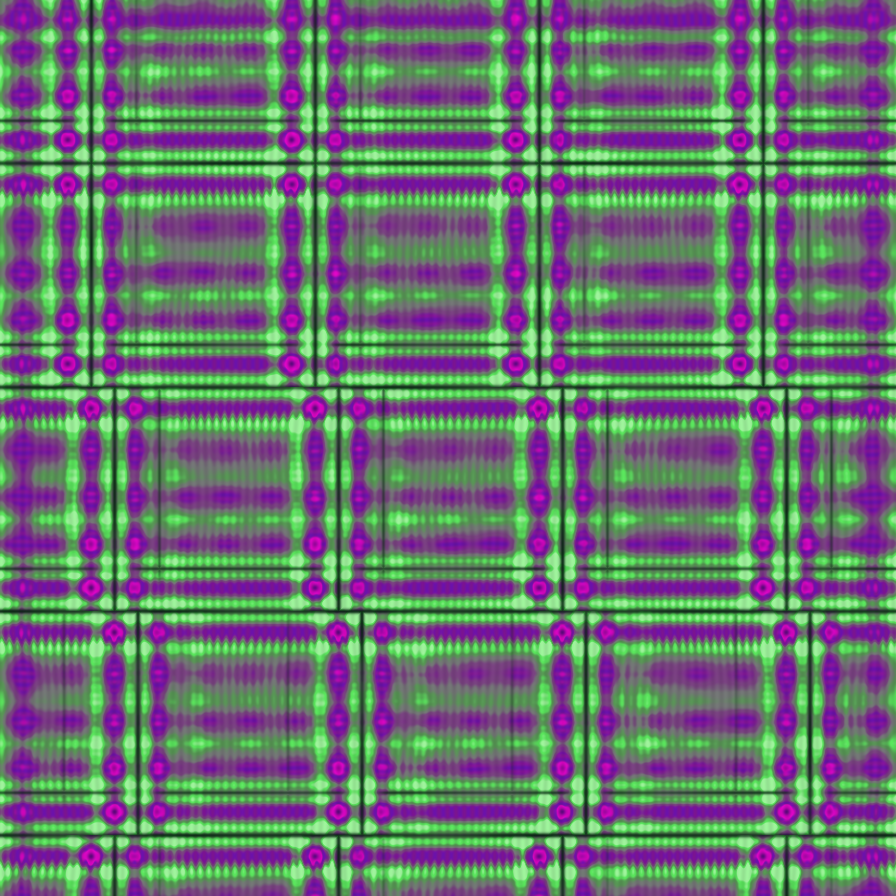
Reproduce this pattern procedurally as a WebGL 2 fragment shader.

```glsl
#version 300 es
precision highp float;
uniform vec2 u_resolution;
out vec4 outColor;

const float TAU = 6.2831853;
const float PITCH = 0.25;          // tile size
const float ROW_BASE = 0.0677;     // height of the lowest joint
const float COLUMN_BASE = 0.128;   // mean position of the first upright joint
const float ROW_SHIFT = 0.026;     // sideways drift between rows
const float JOINT_WIDTH = 0.011;   // in tile units
const float INNER_WIDTH = 0.008;
const float EDGE_INSET = 0.026;    // band along the canvas border
const float RIPPLE_COUNT = 108.0;  // fine stripes across the canvas
const float RIPPLE_TONE = 0.12;
const float SPOT_RADIUS = 0.046;

const vec3 HOT_PINK = vec3(0.86, 0.02, 0.76);
const vec3 PURPLE = vec3(0.50, 0.08, 0.59);
const vec3 BLUE = vec3(0.34, 0.06, 0.68);
const vec3 MAUVE = vec3(0.46, 0.25, 0.49);
const vec3 GRAY = vec3(0.44, 0.45, 0.45);
const vec3 MOSS = vec3(0.33, 0.57, 0.32);
const vec3 GREEN = vec3(0.34, 0.87, 0.35);
const vec3 PALE = vec3(0.60, 0.92, 0.59);
const vec3 JOINT = vec3(0.03, 0.13, 0.07);

float bump(float x, float center, float width) {
  float d = (x - center) / width;
  return exp(-d * d);
}

// Layered sines give a slow, smooth variation around zero.
float drift(vec2 p) {
  return 0.5 * sin(p.x * 31.0 + 2.0 * sin(p.y * 23.0))
       + 0.5 * sin(p.y * 43.0 + 2.0 * sin(p.x * 17.0));
}

// Upright bands: negative is magenta, positive is green.
float uprightBands(float x) {
  return 0.85 * (bump(x, 0.035, 0.026) + bump(x, 0.965, 0.028))
       - 0.85 * bump(x, 0.088, 0.032) - 0.90 * bump(x, 0.895, 0.036)
       + 0.85 * bump(x, 0.815, 0.035) + 0.40 * bump(x, 0.26, 0.045)
       + 0.30 * bump(x, 0.155, 0.02);
}

// Strong level bands that frame each tile.
float levelBands(float y) {
  return 0.90 * (bump(y, 0.035, 0.026) + bump(y, 0.97, 0.026))
       - 1.00 * bump(y, 0.105, 0.038) - 1.00 * bump(y, 0.906, 0.038)
       + 0.70 * (bump(y, 0.158, 0.02) + bump(y, 0.225, 0.024))
       + 0.75 * bump(y, 0.835, 0.033);
}

// Soft beaded bands inside the frame.
float beadedBands(vec2 p) {
  float beads = 0.75 + 0.25 * cos(TAU * 5.0 * (p.x - 0.30));
  float purple = 0.95 * bump(p.y, 0.30, 0.038) + 0.85 * bump(p.y, 0.51, 0.044)
               + 0.68 * bump(p.y, 0.72, 0.05);
  float green = 0.70 * bump(p.y, 0.41, 0.028) + 0.35 * bump(p.y, 0.60, 0.035);
  return beads * (green - purple);
}

vec3 palette(float tone) {
  vec3 c = mix(HOT_PINK, PURPLE, smoothstep(-1.90, -1.15, tone));
  c = mix(c, MAUVE, smoothstep(-0.80, -0.30, tone));
  c = mix(c, GRAY, smoothstep(-0.30, 0.0, tone));
  c = mix(c, MOSS, smoothstep(0.0, 0.36, tone));
  c = mix(c, GREEN, smoothstep(0.36, 0.78, tone));
  return mix(c, PALE, smoothstep(0.78, 1.15, tone));
}

void main() {
  vec2 uv = gl_FragCoord.xy / u_resolution;

  // Tile coordinates, with each row shifted sideways
  float row = floor((uv.y - ROW_BASE) / PITCH) + 1.0;
  float shift = COLUMN_BASE + ROW_SHIFT * sin(min(row, 3.0) * TAU / 4.0);
  vec2 tile = fract((uv - vec2(shift, ROW_BASE)) / PITCH);
  float wear = drift(uv);

  // Crossed bands
  float upright = uprightBands(tile.x);
  float level = levelBands(tile.y);
  float tone = 0.04 + upright + level + beadedBands(tile) + 0.14 * wear;

  // Border bands, strongest along the top
  float side = min(uv.x, 1.0 - uv.x);
  float top = 1.0 - uv.y;
  tone += 0.6 * bump(min(side, top), 0.0, 0.008) - 0.70 * bump(side, EDGE_INSET, 0.010);
  float topBand = bump(top, 0.024, 0.010);
  tone += 0.55 * bump(top, 0.043, 0.007) - 1.0 * topBand;

  // Fine ripples, mostly upright streaks
  vec2 ripple = sin(TAU * RIPPLE_COUNT * uv + 1.5 * wear);
  float fringe = bump(tile.y, 0.865, 0.03) * smoothstep(0.2, 0.35, tile.x);
  float streaks = 0.45 + 0.7 * abs(level) + 0.4 * wear;
  tone += RIPPLE_TONE * (ripple.x * streaks + ripple.y * (0.1 + 0.7 * abs(upright)));
  tone += 0.32 * ripple.x * fringe;

  // Ringed spots where magenta bands cross
  float pip = 0.0;
  for (int i = 0; i < 6; i++) {
    float column = float(i % 2);
    float tier = float(i / 2);
    float height = tier < 1.5 ? mix(0.105, 0.906, tier) : 0.30;
    float d = distance(tile, vec2(mix(0.088, 0.895, column), height));
    float strength = mix(0.35, 0.75, column) * (tier > 1.5 ? 0.5 : 1.0);
    tone += strength * (0.45 * bump(d, 0.075, 0.016) - bump(d, 0.0, SPOT_RADIUS));
    pip += strength * bump(d, 0.0, 0.016);
  }

  // Blue stripes within the magenta
  float across = smoothstep(0.1, 0.5, max(abs(level), topBand));
  float stripe = 0.5 + 0.5 * mix(ripple.y, ripple.x, across);
  float magenta = smoothstep(-0.40, -0.9, tone) * smoothstep(-1.9, -1.3, tone);
  vec3 color = mix(palette(tone), BLUE, 0.6 * stripe * magenta);
  color = mix(color, BLUE * 0.6, min(pip, 0.8));
  color *= 1.0 + 0.04 * ripple.x;

  // Dark joints and the thinner lines inside them
  vec2 toJoint = min(tile, 1.0 - tile);
  float joint = max(bump(toJoint.x, 0.0, JOINT_WIDTH), bump(toJoint.y, 0.0, JOINT_WIDTH));
  float innerX = row == 1.0 ? 0.67 : 0.20;
  float innerStrength = row == 2.0 ? 0.7 : 0.35;
  float inner = innerStrength * bump(tile.x, innerX, INNER_WIDTH) * smoothstep(0.1, 0.2, tile.y);
  inner = max(inner, 0.8 * bump(tile.y, 0.19, INNER_WIDTH) * smoothstep(0.04, 0.12, toJoint.x));
  float dark = max(joint, inner) * (0.78 + 0.14 * wear);
  outColor = vec4(mix(color, JOINT, clamp(dark, 0.0, 1.0)), 1.0);
}
```
